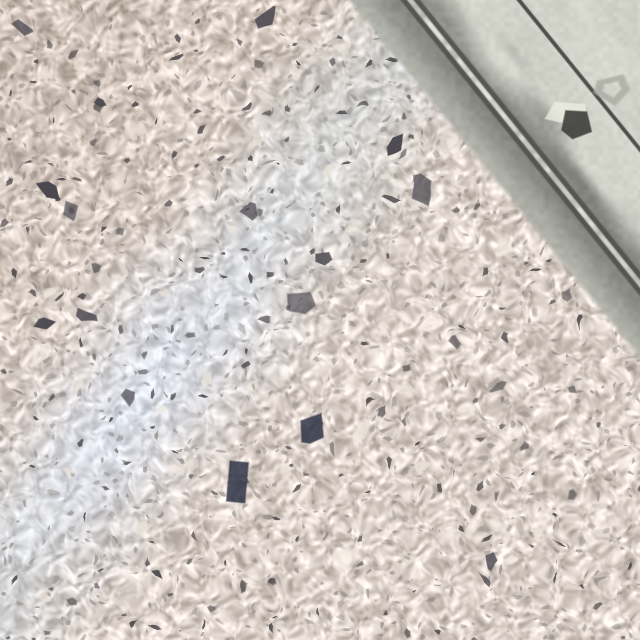
This texture is drawn by a three.js fragment shader. Its source:

```glsl
// Speckled terrazzo floor with a pale diagonal sheen and a worn metal strip
// across the upper right corner. Warped value noise makes the grain, jittered
// cells hold cut stone chips, and distance to the strip edge shapes the metal.
varying vec2 vUv;

vec2 hash2(vec2 p) {
  vec3 q = fract(p.xyx * vec3(0.1031, 0.1030, 0.0973));
  q += dot(q, q.yzx + 33.33);
  return fract((q.xx + q.yz) * q.zy);
}

float noise(vec2 p) {
  vec2 i = floor(p), f = fract(p);
  f = f * f * (3.0 - 2.0 * f);
  float low = mix(hash2(i).x, hash2(i + vec2(1, 0)).x, f.x);
  float high = mix(hash2(i + vec2(0, 1)).x, hash2(i + vec2(1, 1)).x, f.x);
  return mix(low, high, f.y);
}

vec2 rotate(vec2 p, float a) {
  return vec2(cos(a) * p.x + sin(a) * p.y, cos(a) * p.y - sin(a) * p.x);
}

float inside(float d) { return 1.0 - smoothstep(-0.0018, 0.0018, d); }

float line(float d, float halfWidth) {
  return 1.0 - smoothstep(0.4 * halfWidth, 1.6 * halfWidth, abs(d));
}

// Signed distance to an irregular five-sided stone
float stone(vec2 p, float radius, vec2 seed) {
  float d = -1.0;
  for (int k = 0; k < 5; k++) {
    vec2 r = hash2(seed + float(k) * 7.3);
    float a = 1.2566 * float(k) + 0.8 * r.x;
    d = max(d, dot(p, vec2(cos(a), sin(a))) - radius * (0.55 + 0.6 * r.y));
  }
  return d;
}

// Coverage of stones scattered one per cell; share is the part of cells filled
float chips(vec2 p, float cells, float share, float radius, float stretch) {
  float cover = 0.0;
  vec2 home = floor(p * cells);
  for (int j = -1; j <= 1; j++) {
    for (int i = -1; i <= 1; i++) {
      vec2 id = home + vec2(i, j);
      vec2 place = hash2(id + cells), kind = hash2(id + cells + 57.0);
      vec2 q = p - (id + 0.15 + 0.7 * place) / cells;
      q = rotate(q, 0.5 + 2.6 * (kind.y - 0.5));
      q.y *= mix(1.0, stretch, place.x);
      float d = stone(q, radius * (0.6 + 0.7 * place.y), id + 11.0);
      cover = max(cover, inside(d) * step(kind.x, share) * (0.65 + 0.35 * place.x));
    }
  }
  return cover;
}

vec3 terrazzo(vec2 p) {
  // Warm ground, browner to the upper left, with a cool diagonal sheen
  float brown = smoothstep(0.35, 1.1, p.y - 0.6 * p.x + 0.2 * noise(p * 7.0));
  vec3 color = mix(vec3(0.865, 0.822, 0.792), vec3(0.815, 0.765, 0.725), brown);
  float across = dot(p - vec2(0.25, 0.41), vec2(0.795, -0.606));
  across += 0.05 * (noise(p * 9.0) - 0.5);
  float sheen = exp(-across * across / 0.011);
  vec3 cool = mix(vec3(0.82, 0.825, 0.82), vec3(0.86, 0.885, 0.93),
                  exp(-9.0 * dot(p - vec2(0.22, 0.38), p - vec2(0.22, 0.38))));
  color = mix(color, cool, 0.85 * sheen);

  // Curled fine grain
  vec2 w = p + 0.014 * vec2(noise(p * 42.0), noise(p * 42.0 + 31.0));
  vec2 g = rotate(w, 0.65);
  float grain = noise(g * vec2(75, 125)) + 0.6 * noise(g * vec2(190, 160) + 9.0) - 0.8;
  color += grain * mix(0.29, 0.2, sheen) * vec3(1.0, 1.01, 1.03);

  // Pale stones, then grey flecks, dark flecks and the few large dark chips
  color = mix(color, vec3(0.93, 0.90, 0.86), 0.75 * chips(p, 21.0, 0.12, 0.011, 1.6));
  color = mix(color, vec3(0.52, 0.50, 0.49), 0.65 * chips(w, 58.0, 0.34, 0.0048, 2.4));
  color = mix(color, vec3(0.28, 0.27, 0.28), 0.9 * chips(w, 27.0, 0.30, 0.0066, 2.5));
  float zone = mix(0.07, 0.27, smoothstep(0.4, 0.6, p.y));
  color = mix(color, vec3(0.29, 0.28, 0.31), chips(p + 0.3 * (w - p), 11.0, zone, 0.0165, 1.8));

  // Two prominent blue-grey inlays: a slab and a rounded stone
  vec2 slab = abs(rotate(p - vec2(0.371, 0.247), -0.09)) - vec2(0.015, 0.032);
  float inlay = min(max(slab.x, slab.y), stone(p - vec2(0.491, 0.325), 0.024, vec2(4.0)));
  return mix(color, vec3(0.28, 0.29, 0.35) + 0.06 * grain, inside(inlay));
}

// Metal profile: d is the distance from its edge, along runs down its length
vec3 metal(vec2 p, float d, float along) {
  float smear = noise(vec2(along * 9.0, d * 40.0)) - 0.5;
  float tone = mix(0.70, 0.52, smoothstep(0.0, 0.062, d + 0.015 * smear));
  tone = mix(tone, 0.82, smoothstep(0.075, 0.145, d + 0.05 * smear));
  tone += 0.05 * smear + 0.05 * (noise(p * 130.0) - 0.5);

  // Bright bead between two dark creases, and a thin groove further in
  tone = mix(tone, 0.30, 0.85 * max(line(d - 0.065, 0.004), line(d - 0.081, 0.004)));
  tone = mix(tone, 0.70 + 0.2 * noise(vec2(along * 110.0, 2.0)), line(d - 0.073, 0.0035));
  tone = mix(tone, 0.25, 0.9 * line(d - 0.205, 0.003));

  // Dents with a lit rim and a shadowed pit
  tone = mix(tone, 0.92, 0.8 * inside(stone(p - vec2(0.888, 0.822), 0.026, vec2(8.0))));
  tone = mix(tone, 0.24, 0.9 * inside(stone(p - vec2(0.899, 0.808), 0.021, vec2(3.0))));
  vec2 flake = (p - vec2(0.957, 0.862)) * vec2(0.6, 1.0);
  tone = mix(tone, 0.66, 0.8 * line(stone(flake, 0.014, vec2(6.0)), 0.004));
  return tone * vec3(1.0, 1.01, 0.965);
}

void main() {
  vec2 fromEdge = vUv - vec2(0.547, 1.0);
  float d = dot(fromEdge, vec2(0.777, 0.629));
  float along = dot(fromEdge, vec2(0.629, -0.777));
  vec3 color = mix(terrazzo(vUv), metal(vUv, d, along), smoothstep(-0.006, 0.006, d));
  gl_FragColor = vec4(clamp(color, 0.0, 1.0), 1.0);
}
```
